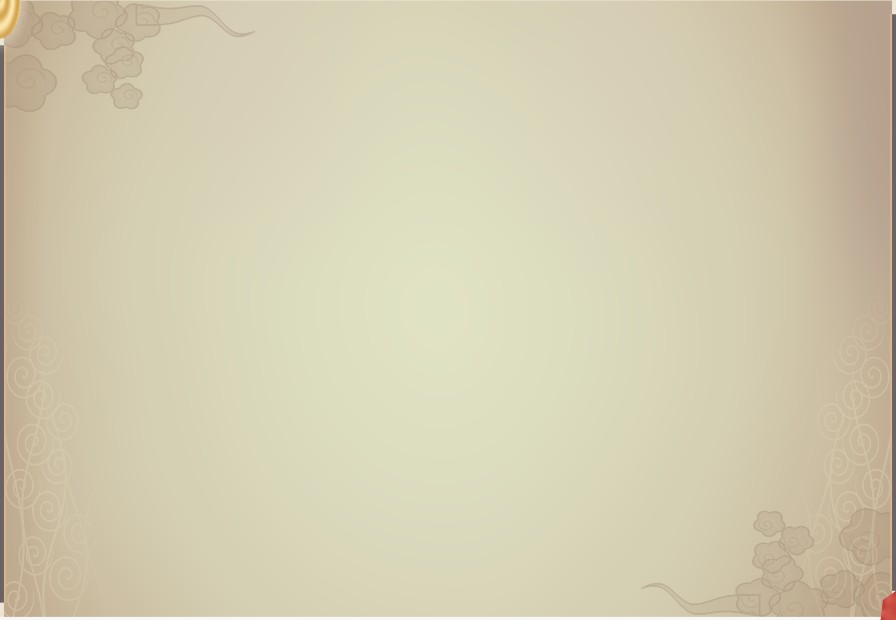
Reproduce this background procedurally as a WebGL 1 fragment shader.

```glsl
precision highp float;
// Aged parchment with a soft central glow, corner clouds, pale side scrolls and a thin frame.
uniform vec2 u_resolution;

const vec3 GLOW = vec3(0.88, 0.888, 0.768);
const vec3 CREAM = vec3(0.86, 0.857, 0.745);
const vec3 SAND = vec3(0.832, 0.808, 0.698);
const vec3 TAN = vec3(0.80, 0.748, 0.638);
const vec3 RIM = vec3(0.745, 0.66, 0.55);
const vec3 ROSE = vec3(0.85, 0.80, 0.72);
const vec3 MAUVE = vec3(0.70, 0.62, 0.56);
const vec3 CLOUD_INK = vec3(0.64, 0.55, 0.45);
const vec3 SCROLL_INK = vec3(0.88, 0.84, 0.72);
const vec3 FRAME = vec3(0.42, 0.39, 0.39);
const vec3 IVORY = vec3(0.93, 0.90, 0.83);
const vec3 GOLD = vec3(0.83, 0.65, 0.32);
const vec3 RED = vec3(0.72, 0.24, 0.20);
const vec2 GLOW_CENTER = vec2(0.485, 0.50);
const float GLOW_SQUASH = 0.55;
const float CLOUD_FILL = 0.22;
const float CLOUD_LINE = 0.30;
const float SCROLL_STRENGTH = 0.36;
const float FRAME_WIDTH = 0.0065;
const float TAU = 6.28319;

float px; // one pixel in canvas heights

float hash(vec2 p) {
  vec3 q = fract(vec3(p.xyx) * 0.1031);
  q += dot(q, q.yzx + 33.33);
  return fract((q.x + q.y) * q.z);
}

float noise(vec2 p) {
  vec2 i = floor(p), f = fract(p);
  f = f * f * (3.0 - 2.0 * f);
  return mix(mix(hash(i), hash(i + vec2(1, 0)), f.x),
             mix(hash(i + vec2(0, 1)), hash(i + vec2(1, 1)), f.x), f.y);
}

float fill(float d) { return 1.0 - smoothstep(-px, px, d); }
float stroke(float d, float w) { return 1.0 - smoothstep(w, w + 1.5 * px, abs(d)); }

// Line of a spiral inside radius r
float spiral(vec2 p, float r, float turns, float w) {
  float pitch = r / turns, len = length(p);
  float phase = len / pitch - atan(p.y, p.x + 1e-5) / TAU;
  return stroke((fract(phase) - 0.5) * pitch, w) * fill(len - r);
}

// Scalloped cloud: x is its body, y its drawn lines
vec2 cloud(vec2 p, float r) {
  p.y *= 1.2;
  float d = length(p) - r * (0.80 + 0.22 * abs(sin(2.5 * atan(p.y, p.x + 1e-5) + r * 90.0)));
  float curl = spiral(p - vec2(0.2, -0.1) * r, r * 0.5, 1.5, 0.0005);
  return vec2(fill(d) * (0.65 + 0.35 * smoothstep(-r, 0.0, d)), max(stroke(d, 0.0007), 0.6 * curl));
}

// Corner group; p runs inward from the corner
vec2 cloudGroup(vec2 p) {
  vec2 ink = cloud(p - vec2(0.035, 0.135), 0.055);
  for (int i = 0; i < 4; i++) {
    float k = float(i);
    vec2 top = vec2(0.02 + 0.068 * k, 0.036 + 0.016 * sin(k * 2.1));
    vec2 fall = vec2(0.185 + 0.024 * sin(k * 2.4), 0.075 + 0.027 * k);
    ink = max(ink, cloud(p - top, 0.042 + 0.006 * cos(k * 3.0)));
    ink = max(ink, cloud(p - fall, 0.034 - 0.003 * k));
  }
  // Trailing ribbon
  float t = clamp((p.x - 0.22) / 0.19, 0.0, 1.0);
  float mid = 0.024 + 0.012 * sin(t * 9.0) * t + 0.022 * smoothstep(0.55, 0.85, t);
  float d = max(abs(p.y - mid) - 0.017 * (1.0 - t), abs(p.x - 0.315) - 0.095);
  return max(ink, vec2(fill(d) * 0.7, stroke(d, 0.0006)));
}

// Scrolls climbing from the bottom; p.x runs inward from the side
float scrolls(vec2 p) {
  float ink = 0.0;
  for (int i = 0; i < 14; i++) {
    float k = float(i), h = hash(vec2(k, 7.0));
    float y = 0.035 + 0.036 * k;
    vec2 c = vec2(0.025 + (0.15 - 0.21 * y) * fract(k * 0.618), y);
    vec2 q = p - c;
    q.x *= h > 0.5 ? 1.25 : -1.25;
    ink = max(ink, spiral(q, 0.026 + 0.02 * h, 2.5, 0.0007));
  }
  for (int j = 0; j < 5; j++) {
    float k = float(j);
    float x = 0.02 + 0.034 * k + 0.018 * sin(p.y * (13.0 + 2.0 * k) + k * 2.0);
    ink = max(ink, stroke(p.x - x, 0.0008) * (1.0 - smoothstep(0.40 - 0.06 * k, 0.48 - 0.06 * k, p.y)));
  }
  return ink * (1.0 - smoothstep(0.36, 0.57, p.y)) * (1.0 - smoothstep(0.07, 0.21, p.x));
}

// Paper tone, from the glow out to the rim
vec3 paper(vec2 uv) {
  float d = length((uv - GLOW_CENTER) * vec2(1.0, GLOW_SQUASH));
  d += 0.018 * (noise(uv * vec2(9.0, 5.0)) - 0.5);
  vec3 c = mix(GLOW, CREAM, smoothstep(0.0, 0.20, d));
  c = mix(c, SAND, smoothstep(0.15, 0.37, d));
  c = mix(c, TAN, smoothstep(0.33, 0.47, d));
  c = mix(c, RIM, smoothstep(0.44, 0.56, d));
  float side = (abs(uv.x - GLOW_CENTER.x) - 0.21) / 0.11;
  c = mix(c, ROSE, 0.35 * exp(-side * side) * smoothstep(0.5, 0.85, uv.y));
  c = mix(c, RIM, 0.6 * (1.0 - smoothstep(0.0, 0.06, uv.x)));
  return mix(c, MAUVE, 0.75 * smoothstep(0.87, 1.0, uv.x) * smoothstep(0.30, 0.75, uv.y));
}

void main() {
  px = 0.7 / u_resolution.y;
  vec2 p = gl_FragCoord.xy / u_resolution.y;
  float width = u_resolution.x / u_resolution.y;
  vec2 topLeft = vec2(p.x, 1.0 - p.y), lowRight = vec2(width - p.x, p.y);
  vec3 col = paper(gl_FragCoord.xy / u_resolution);

  // Ornament
  float inward = min(p.x, lowRight.x);
  col = mix(col, SCROLL_INK, SCROLL_STRENGTH * scrolls(vec2(inward, p.y)));
  vec2 ink = max(cloudGroup(topLeft), cloudGroup(lowRight));
  col = mix(col, CLOUD_INK, CLOUD_FILL * ink.x);
  col = mix(col, CLOUD_INK * 0.92, CLOUD_LINE * ink.y);

  // Side bars, their bright inner line and the pale ends
  vec2 span = p.x < 0.5 * width ? vec2(0.028, 0.927) : vec2(0.047, 0.977);
  float bar = fill(max(span.x - p.y, p.y - span.y));
  col = mix(col, mix(IVORY, FRAME, bar), fill(inward - FRAME_WIDTH));
  col = mix(col, vec3(0.85, 0.72, 0.57), 0.8 * bar * stroke(inward - FRAME_WIDTH - 0.0015, 0.0008));
  col = mix(col, vec3(0.97), fill(p.y - 0.005));
  col = mix(col, IVORY, 0.6 * fill(topLeft.y - 0.0015));

  // Gold knob and red petal in opposite corners
  float knob = length(topLeft / vec2(0.034, 0.062));
  col = mix(col, IVORY, 0.4 * (1.0 - smoothstep(0.9, 1.5, knob)));
  vec3 metal = mix(GOLD, vec3(0.98, 0.90, 0.68), 0.5 + 0.5 * sin(knob * 11.0 + topLeft.x * 60.0));
  col = mix(col, metal, fill((knob - 1.0) * 0.034));
  float petal = max(lowRight.x - 0.025 + 0.12 * lowRight.y, lowRight.y + 0.7 * lowRight.x - 0.047);
  col = mix(col, RED + 0.12 * noise(p * 90.0), fill(petal));

  gl_FragColor = vec4(col, 1.0);
}
```
